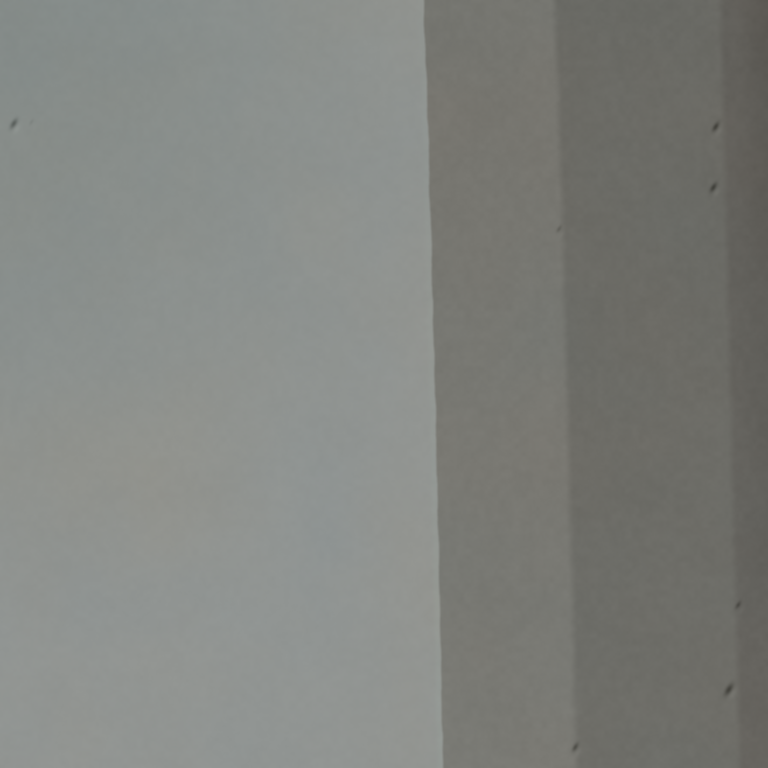
Write a WebGL 2 fragment shader that draws this texture.

```glsl
#version 300 es
precision highp float;
// A pale plaster wall beside three darker vertical bands of shade.
// Bowed, slightly rough edges split the bands; layered value noise adds
// mottling and grain, and a short loop adds small pits.

uniform vec2 u_resolution;
out vec4 fragColor;

const vec3 WALL = vec3(0.570, 0.582, 0.570);
const vec3 NEAR_BAND = vec3(0.470, 0.468, 0.445);
const vec3 MID_BAND = vec3(0.424, 0.422, 0.400);
const vec3 FAR_BAND = vec3(0.392, 0.385, 0.365);

float hash(vec2 p) {
    vec3 q = fract(vec3(p.xyx) * 0.1031);
    q += dot(q, q.yzx + 33.33);
    return fract((q.x + q.y) * q.z);
}

float noise(vec2 p) {
    vec2 cell = floor(p), f = fract(p);
    f = f * f * (3.0 - 2.0 * f);
    float low = mix(hash(cell), hash(cell + vec2(1, 0)), f.x);
    float high = mix(hash(cell + vec2(0, 1)), hash(cell + vec2(1, 1)), f.x);
    return mix(low, high, f.y);
}

// Noise centred on zero, summed over octaves
float fbm(vec2 p) {
    float sum = 0.0, amp = 0.5;
    for (int i = 0; i < 4; i++) {
        sum += amp * (noise(p) - 0.5);
        p = p * 2.03 + 17.7;
        amp *= 0.5;
    }
    return sum;
}

// Signed horizontal distance from a leaning, bowed, rough edge
float edgeDistance(vec2 uv, float bottomX, float topX, float bow, float rough) {
    float x = mix(bottomX, topX, uv.y) + 4.0 * bow * uv.y * (1.0 - uv.y);
    float wobble = fbm(vec2(bottomX * 90.0, uv.y * 28.0));
    return uv.x - x - rough * wobble;
}

float step01(float d, float softness) {
    return smoothstep(-softness, softness, d);
}

// Slanted oval pit
float pit(vec2 uv, vec2 centre, float radius) {
    vec2 d = uv - centre;
    d.x -= 0.45 * d.y;
    return exp(-dot(d * d, vec2(1.6, 0.6)) / (radius * radius));
}

void main() {
    vec2 uv = gl_FragCoord.xy / u_resolution;
    float pixel = 1.0 / min(u_resolution.x, u_resolution.y);

    // Band edges, left to right
    float nearEdge = edgeDistance(uv, 0.577, 0.552, 0.0015, 0.004);
    float midEdge = edgeDistance(uv, 0.750, 0.722, 0.002, 0.004);
    float farEdge = edgeDistance(uv, 0.964, 0.939, -0.001, 0.005);
    float inNear = step01(nearEdge, max(pixel, 0.0022));
    float inMid = step01(midEdge, max(pixel, 0.0065));
    float inFar = step01(farEdge, max(pixel, 0.0065));

    // Wall: dimmer in the upper left, with faint cool patches
    float corner = smoothstep(0.75, 0.0, length((uv - vec2(0.0, 1.0)) * vec2(1.0, 0.8)));
    vec3 wall = WALL - vec3(0.045, 0.036, 0.038) * corner;
    wall += vec3(-0.025, 0.0, 0.025) * fbm(uv * 5.0 + 3.0);

    // Shaded bands, darkening a little upward and to the right
    vec3 shade = mix(NEAR_BAND, MID_BAND, inMid);
    shade = mix(shade, FAR_BAND, inFar);
    shade -= 0.016 * (uv.y - 0.5);
    shade -= 0.030 * inFar * smoothstep(0.955, 1.0, uv.x) * uv.y;
    shade += vec3(0.014, 0.0, -0.006) * fbm(uv * 7.0 + 9.0);
    vec3 color = mix(wall, shade, inNear);

    // Worn rim just left of the bright edge
    float rim = exp(-pow((nearEdge + 0.004) / 0.004, 2.0));
    color += vec3(0.006, 0.014, 0.010) * rim * (1.0 - 0.6 * uv.y);

    // Broad mottling and fine plaster grain
    color += 0.014 * fbm(uv * 14.0);
    color += mix(0.016, 0.026, inNear) * fbm(uv * 110.0);

    // Pits: centre and radius
    const vec3 PITS[8] = vec3[8](
        vec3(0.018, 0.839, 0.0048), vec3(0.041, 0.841, 0.0030),
        vec3(0.932, 0.835, 0.0045), vec3(0.929, 0.756, 0.0045),
        vec3(0.961, 0.212, 0.0038), vec3(0.949, 0.102, 0.0055),
        vec3(0.749, 0.027, 0.0042), vec3(0.728, 0.702, 0.0035));
    for (int i = 0; i < 8; i++) {
        float depth = smoothstep(0.0022, 0.0050, PITS[i].z);
        color -= 0.17 * depth * pit(uv, PITS[i].xy, PITS[i].z);
        color += 0.03 * depth * pit(uv, PITS[i].xy + vec2(0.004, -0.007), PITS[i].z);
    }

    fragColor = vec4(clamp(color, 0.0, 1.0), 1.0);
}
```
